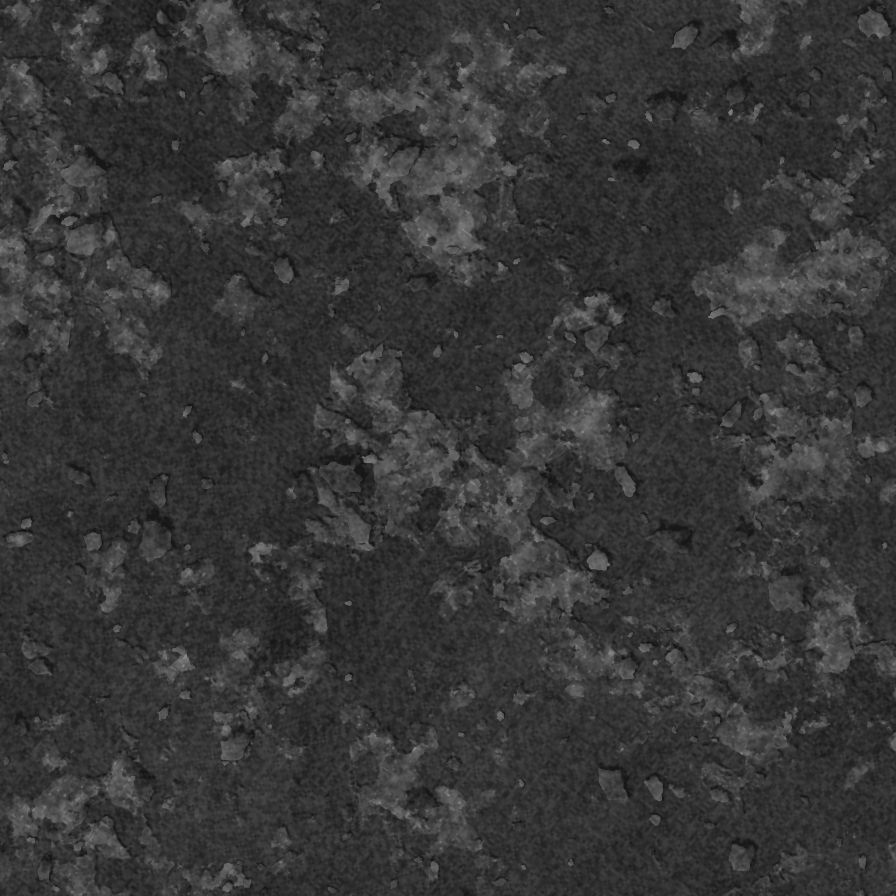
A Shadertoy shader for this texture:

```glsl
// Dark weathered ground: gritty charcoal soil with flaking grey crust,
// pale crumbling patches and scattered angular stones and chips.
// Layered value noise forms the soil and crust; jittered grids hold the stones.

const vec2 TO_LIGHT = vec2(-0.53, -0.85);
const mat2 TILT = mat2(0.8, 0.6, -0.6, 0.8);

float hash(vec2 p) {
    return fract(sin(dot(p, vec2(127.1, 311.7))) * 43758.5453);
}

float noise(vec2 p) {
    vec2 i = floor(p), f = fract(p);
    f = f * f * (3.0 - 2.0 * f);
    return mix(mix(hash(i), hash(i + vec2(1, 0)), f.x),
               mix(hash(i + vec2(0, 1)), hash(i + vec2(1, 1)), f.x), f.y);
}

float fbm(vec2 p) {
    float sum = 0.0, amp = 0.5;
    p = TILT * p;
    for (int i = 0; i < 5; i++) {
        sum += amp * noise(p);
        p = 2.0 * TILT * p + 17.3;
        amp *= 0.5;
    }
    return sum;
}

// Crust field: broken patches with ragged, warped edges
float crustField(vec2 p) {
    p += 0.02 * (vec2(noise(p * 34.0), noise(p * 34.0 + 41.0)) - 0.5);
    return 0.52 * fbm(p * 7.5 + 3.7) + 0.48 * fbm(p * 32.0 + 11.0);
}

float crustHeight(vec2 p) {
    return smoothstep(0.515, 0.56, crustField(p));
}

// Signed distance to an irregular six-sided stone
float stoneShape(vec2 q, float radius, vec2 id) {
    float d = -1.0;
    for (int i = 0; i < 6; i++) {
        float k = float(i);
        float angle = (k + 0.6 * hash(id + k * 3.1)) * 1.0472;
        float reach = radius * (0.65 + 0.45 * hash(id + k * 5.7 + 2.0));
        d = max(d, dot(q, vec2(cos(angle), sin(angle))) - reach);
    }
    return d;
}

// Lays one grid of stones over the tone beneath
float addStones(float tone, vec2 p, float cells, float density, float brightness) {
    float blur = 0.8 * cells / iResolution.y;
    vec2 g = p * cells;
    for (int y = -1; y <= 1; y++)
    for (int x = -1; x <= 1; x++) {
        vec2 id = floor(g) + vec2(x, y);
        if (hash(id + cells) > density) continue;
        vec2 q = g - id - 0.2 - 0.6 * vec2(hash(id + 7.0), hash(id + 13.0));
        float turn = 6.2832 * hash(id + 19.0);
        float radius = mix(0.13, 0.34, pow(hash(id + 23.0), 1.6));
        mat2 spin = mat2(cos(turn), sin(turn), -sin(turn), cos(turn));
        vec2 stretch = vec2(0.85, 1.0 + 0.7 * hash(id + 29.0));
        float wobble = radius * 0.35 * (noise(q * 3.0 / radius + id) - 0.5);

        float d = stoneShape(spin * q * stretch, radius, id) + wobble;
        vec2 shadowAt = q + TO_LIGHT * radius * 0.3;
        float dShadow = stoneShape(spin * shadowAt * stretch, radius, id) + wobble;
        tone *= 1.0 - 0.45 * (1.0 - smoothstep(-blur, blur + radius * 0.25, dShadow));

        // Face tone, slope toward the light and a worn surface
        float face = brightness + 0.16 * (hash(id + 31.0) - 0.5);
        face += 0.04 * dot(q, TO_LIGHT) / radius;
        face += 0.25 * (fbm(p * 75.0 + id) - 0.48);
        face += 0.03 * smoothstep(-0.3 * radius, 0.0, d) * sign(dot(q, TO_LIGHT));
        tone = mix(tone, face, 1.0 - smoothstep(-blur, blur, d));
    }
    return tone;
}

void mainImage(out vec4 fragColor, in vec2 fragCoord) {
    vec2 p = fragCoord / iResolution.y;

    // Soil with broad damp stains
    float soil = 0.189 + 0.09 * (fbm(p * 3.5 + 8.0) - 0.48);
    soil += 0.08 * (fbm(p * 24.0 + 31.0) - 0.48);

    // Flaky grey crust, lit along its broken edges
    float field = crustField(p);
    float height = crustHeight(p);
    float slab = 0.228 + 0.28 * (fbm(p * 42.0 + 5.0) - 0.48);
    float tone = mix(soil, slab, smoothstep(0.515, 0.55, field));
    float relief = height - crustHeight(p + 0.003 * TO_LIGHT);
    float rough = fbm(p * 60.0) - fbm((p + 0.003 * TO_LIGHT) * 60.0);
    tone += clamp(0.1 * relief, -0.07, 0.04) * smoothstep(0.25, 0.6, noise(p * 14.0));
    tone += 0.2 * rough * height;

    // Pale crumbling patches with loose specks around them
    float crumble = field + 0.36 * (fbm(p * 85.0 + 2.0) - 0.48);
    float pale = 0.325 + 0.42 * (fbm(p * 55.0 + 9.0) - 0.48);
    tone = mix(tone, pale, 0.9 * smoothstep(0.585, 0.63, crumble));
    float specks = smoothstep(0.76, 0.92, noise(TILT * p * 210.0));
    tone += 0.1 * specks * smoothstep(0.48, 0.58, field);

    // Small chips, then larger stones
    tone = addStones(tone, p, 42.0, 0.11, 0.3);
    tone = addStones(tone, p, 14.0, 0.3, 0.255);

    // Fine grit over everything
    tone += 0.1 * (noise(TILT * p * 330.0) - 0.5);
    tone += 0.055 * (noise(TILT * TILT * p * 170.0 + 50.0) - 0.5);
    fragColor = vec4(vec3(clamp(tone, 0.09, 0.52)), 1.0);
}
```
